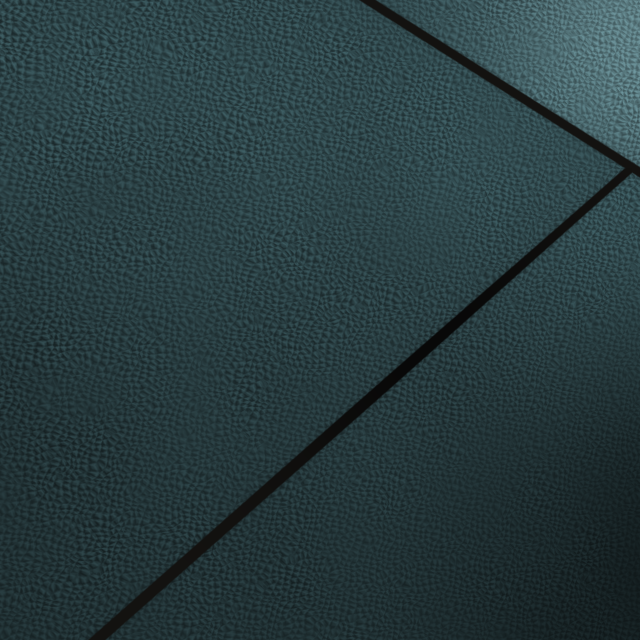
A WebGL 1 fragment shader for this texture:

```glsl
precision highp float;
// Dark teal pebbled leather panels split by two black seams meeting at the right.

uniform vec2 u_resolution;

const vec3 LEATHER = vec3(0.163, 0.247, 0.262);
const vec3 SHEEN = vec3(0.170, 0.200, 0.205);
const vec3 SEAM_WARM = vec3(0.075, 0.070, 0.062);
const vec3 SEAM_DEEP = vec3(0.030, 0.030, 0.030);

const vec2 SEAM_TOP = vec2(0.566, 1.005);
const vec2 SEAM_JOINT = vec2(0.987, 0.738);
const vec2 SEAM_EXIT = vec2(1.050, 0.699);
const vec2 SEAM_BOTTOM = vec2(0.140, -0.010);
const float UPPER_HALF_WIDTH = 0.0068;
const float LOWER_HALF_WIDTH = 0.0088;

const float GRAIN_SCALE = 98.0;
const float GRAIN_SHRINK = 16.0;
const float GRAIN_CONTRAST = 0.42;
const vec2 LIGHT_STEP = vec2(0.17, 0.25);

vec2 hash2(vec2 p) {
  return fract(sin(vec2(dot(p, vec2(127.1, 311.7)),
                        dot(p, vec2(269.5, 183.3)))) * 43758.5453);
}

float noise(vec2 p) {
  vec2 i = floor(p);
  vec2 f = fract(p);
  f = f * f * (3.0 - 2.0 * f);
  float low = mix(hash2(i).x, hash2(i + vec2(1.0, 0.0)).x, f.x);
  float high = mix(hash2(i + vec2(0.0, 1.0)).x, hash2(i + 1.0).x, f.x);
  return mix(low, high, f.y);
}

// Rounded cell bumps: high at each pebble centre, low in the creases.
float pebbleHeight(vec2 p) {
  vec2 cell = floor(p);
  vec2 f = fract(p);
  float nearest = 4.0;
  float second = 4.0;
  for (int y = -1; y <= 1; y++) {
    for (int x = -1; x <= 1; x++) {
      vec2 o = vec2(float(x), float(y));
      vec2 d = o + 0.1 + 0.8 * hash2(cell + o) - f;
      float dist = length(d);
      second = min(second, max(nearest, dist));
      nearest = min(nearest, dist);
    }
  }
  return smoothstep(0.0, 0.55, second - nearest) - 0.45 * nearest;
}

float segmentDistance(vec2 p, vec2 a, vec2 b) {
  vec2 ab = b - a;
  float t = clamp(dot(p - a, ab) / dot(ab, ab), 0.0, 1.0);
  return length(p - a - ab * t);
}

// Signed side of the line through a and b, positive on its left.
float side(vec2 p, vec2 a, vec2 b) {
  vec2 d = normalize(b - a);
  return d.x * (p.y - a.y) - d.y * (p.x - a.x);
}

float glow(vec2 p, vec2 centre, float radius) {
  vec2 d = (p - centre) / radius;
  return exp(-dot(d, d));
}

// Relief lit from the upper right, with irregular strength.
float grain(vec2 p) {
  vec2 q = p * (GRAIN_SCALE + GRAIN_SHRINK * p.x);
  q = vec2(0.88 * q.x - 0.20 * q.y, 0.20 * q.x + 1.08 * q.y);
  q += 0.9 * (vec2(noise(q * 0.35), noise(q * 0.35 + 37.0)) - 0.5);
  float slope = pebbleHeight(q - LIGHT_STEP) - pebbleHeight(q + LIGHT_STEP);
  float fine = noise(q * 2.3) - 0.5;
  float strength = 0.65 + 0.6 * noise(p * 13.0);
  return strength * (0.55 * slope + 0.28 * fine);
}

void main() {
  vec2 p = gl_FragCoord.xy / u_resolution;
  float pixel = 1.0 / min(u_resolution.x, u_resolution.y);
  float upperPanel = smoothstep(-pixel, pixel, side(p, SEAM_TOP, SEAM_EXIT));
  float lowerPanel = smoothstep(-pixel, pixel, side(p, SEAM_JOINT, SEAM_BOTTOM));
  lowerPanel *= 1.0 - upperPanel;

  // Broad light falloff across the panels.
  float shade = mix(0.79, 1.07, smoothstep(-0.1, 0.9, p.y));
  shade += 0.13 * glow(p, vec2(0.93, 0.76), 0.30);
  shade += 0.07 * glow(p, vec2(0.45, 0.85), 0.40);
  shade -= 0.10 * glow(p, vec2(0.0, 0.45), 0.35);
  shade += lowerPanel * 0.10 * glow(p, vec2(1.0, 0.68), 0.22);
  shade -= 0.36 * glow(p, vec2(1.10, 0.10), 0.38);
  shade += 0.07 * (noise(p * 7.0) - 0.5);
  vec3 color = LEATHER * shade;
  color += SHEEN * upperPanel * glow(p, vec2(1.03, 0.96), 0.24);

  // Leather relief, softer on the far side.
  float relief = GRAIN_CONTRAST * mix(1.05, 0.75, p.x);
  color *= max(1.0 + relief * grain(p), 0.3);

  // Seams with a faint contact shadow.
  float upper = segmentDistance(p, SEAM_TOP, SEAM_EXIT) - UPPER_HALF_WIDTH;
  float taper = mix(1.0, 0.72, smoothstep(0.55, 0.99, p.x));
  float lower = segmentDistance(p, SEAM_JOINT, SEAM_BOTTOM) - LOWER_HALF_WIDTH * taper;
  float edge = min(upper, lower);
  color *= 1.0 - 0.15 * exp(-max(edge, 0.0) * 350.0);
  float deep = glow(p, vec2(0.68, 0.46), 0.28) * step(lower, upper);
  vec3 seam = mix(SEAM_WARM, SEAM_DEEP, deep);
  color = mix(seam, color, smoothstep(-pixel, pixel, edge));

  gl_FragColor = vec4(clamp(color, 0.0, 1.0), 1.0);
}
```
